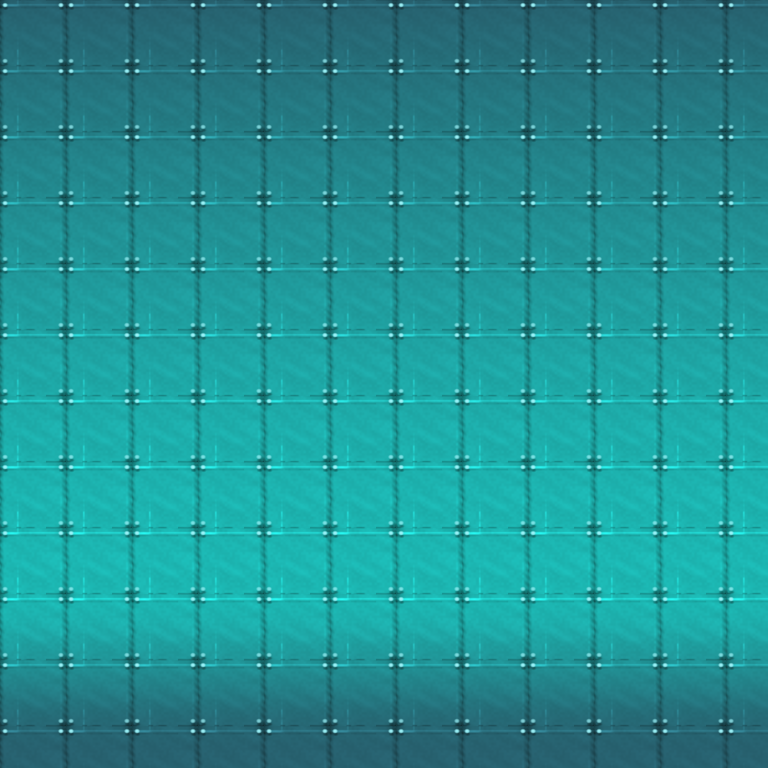
This pattern is drawn by a Shadertoy shader. Its source:

```glsl
// Teal quilted grid with stitched seams and four bright studs at each crossing.

float hash(vec2 p) {
    vec3 q = fract(vec3(p.xyx) * 0.1031);
    q += dot(q, q.yzx + 33.33);
    return fract((q.x + q.y) * q.z);
}

float noise(vec2 p) {
    vec2 i = floor(p), f = fract(p);
    f = f * f * (3.0 - 2.0 * f);
    return mix(mix(hash(i), hash(i + vec2(1, 0)), f.x),
               mix(hash(i + vec2(0, 1)), hash(i + vec2(1, 1)), f.x), f.y);
}

// Soft-edged coverage of everything within radius of distance zero
float cover(float dist, float radius, float soft) {
    return 1.0 - smoothstep(radius - soft, radius + soft, abs(dist));
}

// Vertical backdrop: slow rise to bright teal, then a quick fall near the bottom
vec3 backdrop(float depth) {
    float rise = 0.97 * sin(1.5708 * min(depth / 0.8, 1.0));
    float fall = 1.0 - smoothstep(0.77, 0.98, depth);
    return mix(vec3(0.155, 0.385, 0.44), vec3(0.11, 0.735, 0.715), rise * fall);
}

void mainImage(out vec4 fragColor, in vec2 fragCoord) {
    const float REPEATS = 11.636;
    vec2 uv = fragCoord / iResolution.y;
    vec2 grid = vec2(uv.x, uv.y - 1.0) * REPEATS;
    vec2 cell = fract(grid);
    vec2 p = fract(grid + 0.5) - 0.5;   // offset from the nearest crossing
    float soft = 0.008 + 0.6 * REPEATS / iResolution.y;

    // Cloth: slanted folds and fine grain, the same in every cell
    float folds = noise(vec2(cell.x * 2.0, cell.y * 8.0 + cell.x * 4.0) + 7.0);
    float grain = noise(cell * 26.0 + 40.0);
    float light = 0.09 * (folds - 0.5) + 0.05 * (grain - 0.5);
    light += 0.03 * (0.5 - cell.y);

    // Vertical seam: a dark twisted cord with a thin lit edge
    float twist = 0.5 + 0.5 * sin(6.2832 * (p.x * 7.0 + p.y * 9.0));
    float wobble = 0.02 * (noise(vec2(3.0, cell.y * 12.0)) - 0.5);
    light -= cover(p.x + wobble, 0.045, 0.035) * (0.10 + 0.12 * twist);
    light -= 0.10 * cover(p.x - 0.01 + wobble, 0.01, soft);
    light += 0.07 * cover(p.x + 0.075, 0.008, soft) * grain;

    // Horizontal seam: broken dark stitches above a thin lit ridge
    float stitch = smoothstep(0.25, 0.6, noise(vec2(cell.x * 18.0, 5.0)));
    light -= 0.25 * cover(p.y - 0.005, 0.009, soft) * stitch;
    light += 0.22 * cover(p.y + 0.073, 0.011, soft);
    light -= 0.13 * cover(p.y + 0.115, 0.010, soft) * (1.0 - 0.6 * stitch);

    // Lit spur to the right of the studs, and the faint thread rising from it
    float spur = smoothstep(0.04, 0.10, p.x) * (1.0 - smoothstep(0.24, 0.32, p.x));
    light += 0.22 * spur * cover(p.y + 0.085, 0.016, soft);
    float thread = smoothstep(-0.09, -0.04, p.y) * (1.0 - smoothstep(0.2, 0.5, p.y));
    light += 0.17 * thread * cover(p.x - 0.27, 0.011, soft) * (0.5 + grain);

    // Shadow pooled around the crossing
    float pool = length(p * vec2(0.8, 1.0) - vec2(0.0, -0.03));
    light -= 0.16 * (1.0 - smoothstep(0.03, 0.15, pool)) * (0.5 + grain);

    // Four studs, each with a small shadow below; the lower pair is brighter
    float glint = 0.0;
    for (int i = 0; i < 4; i++) {
        vec2 side = vec2(i % 2, i / 2) * 2.0 - 1.0;
        vec2 d = p - 0.077 * side;
        light -= 0.28 * cover(length((d + vec2(-0.01, 0.05)) * vec2(0.7, 1.0)), 0.02, soft);
        float stud = cover(length(d * vec2(0.85, 1.0)), 0.027, soft);
        glint = max(glint, stud * (0.82 - 0.12 * side.y));
    }

    vec3 color = backdrop(1.0 - uv.y) * (1.0 + light);
    color = mix(color, vec3(0.62, 0.96, 0.98), glint);
    fragColor = vec4(color, 1.0);
}
```
